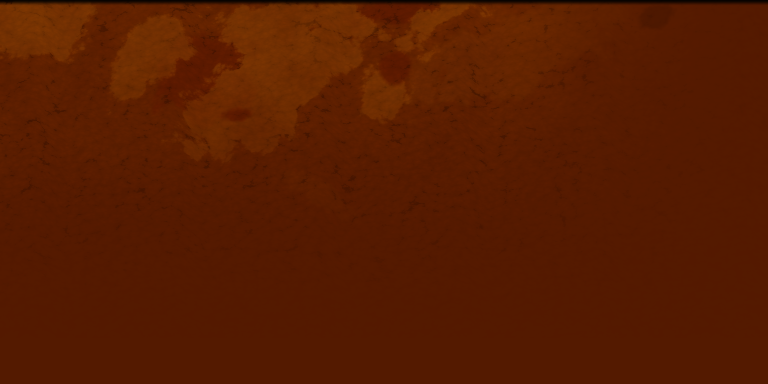
A WebGL 2 fragment shader for this background:

```glsl
#version 300 es
precision highp float;

uniform vec2 u_resolution;
out vec4 fragColor;

const vec3 BASE = vec3(0.33, 0.10, 0.0);
const vec3 WARM = vec3(0.40, 0.142, 0.0);
const vec3 OCHRE = vec3(0.48, 0.215, 0.01);
const vec3 RUST = vec3(0.35, 0.09, 0.0);
const vec3 SHADOW = vec3(0.20, 0.055, 0.0);

// Peeled plaster: centre and radii, with a tilt for each
const int PATCHES = 8;
const vec4 patchShape[PATCHES] = vec4[](
    vec4(0.09, 0.94, 0.13, 0.09), vec4(0.39, 0.85, 0.13, 0.065),
    vec4(0.70, 0.78, 0.26, 0.10), vec4(0.70, 0.69, 0.08, 0.08),
    vec4(0.74, 0.94, 0.17, 0.06), vec4(0.97, 0.925, 0.10, 0.025),
    vec4(1.12, 0.94, 0.09, 0.025), vec4(1.01, 0.76, 0.05, 0.07));
const float patchTilt[PATCHES] = float[](0.1, 0.75, 0.6, 0.4, 0.1, -0.4, 0.5, 0.2);

vec2 hash2(vec2 cell) {
    vec3 h = fract(cell.xyx * vec3(0.1031, 0.1030, 0.0973));
    h += dot(h, h.yzx + 33.33);
    return fract((h.xx + h.yz) * h.zy);
}

// Nearest distance and gap to the second nearest cell point
vec2 cellular(vec2 p) {
    vec2 cell = floor(p), f = fract(p);
    float first = 8.0, second = 8.0;
    for (int j = -1; j <= 1; j++) {
        for (int i = -1; i <= 1; i++) {
            vec2 offset = vec2(i, j);
            float d = length(offset + hash2(cell + offset) - f);
            second = min(second, max(first, d));
            first = min(first, d);
        }
    }
    return vec2(first, second - first);
}

// Octaves of cellular noise, centred near zero
float roughness(vec2 p, int octaves) {
    float sum = 0.0, amplitude = 0.6;
    for (int i = 0; i < octaves; i++) {
        sum += amplitude * (cellular(p).x - 0.45);
        p = mat2(1.6, 1.2, -1.2, 1.6) * p + 7.3;
        amplitude *= 0.6;
    }
    return sum;
}

vec2 sineWarp(vec2 p, float amount) {
    for (int i = 1; i <= 3; i++) {
        float k = float(i);
        p += amount / k * sin(p.yx * 17.0 * k + vec2(1.3, 4.1) * k);
    }
    return p;
}

float ellipse(vec2 p, vec4 shape, float tilt) {
    float c = cos(tilt), s = sin(tilt);
    vec2 q = mat2(c, -s, s, c) * (p - shape.xy);
    return (length(q / shape.zw) - 1.0) * min(shape.z, shape.w);
}

float cover(float d, float blur) {
    return 1.0 - smoothstep(-blur, blur, d);
}

void main() {
    vec2 p = gl_FragCoord.xy / u_resolution.y;
    float pixel = 1.0 / u_resolution.y;
    vec2 w = sineWarp(p, 0.009);

    // Shared relief, coarse to fine
    float ragged = roughness(w * 11.0, 4);
    float grain = roughness(w * vec2(38.0, 58.0) + 3.0, 3);
    float mottle = roughness(w * 5.0 + 19.0, 3);

    // Light falls away downward and to the right
    float right = 1.0 - smoothstep(1.15, 1.95, p.x);
    float high = smoothstep(0.35, 1.0, p.y);
    float glow = high * right;
    float texture01 = smoothstep(0.12, 0.65, p.y) * mix(0.15, 1.0, right);
    vec3 color = mix(BASE, WARM, clamp(glow * (0.75 + 1.0 * mottle), 0.0, 1.0));

    // Union of ragged patches, with holes cut out
    float plaster = 1.0;
    for (int i = 0; i < PATCHES; i++) {
        plaster = min(plaster, ellipse(w, patchShape[i], patchTilt[i]));
    }
    plaster += 0.075 * ragged + 0.012 * grain;
    float hole = min(ellipse(w, vec4(1.03, 0.825, 0.04, 0.045), 0.5),
                     ellipse(w, vec4(0.63, 0.705, 0.035, 0.014), 0.1));
    plaster = max(plaster, -hole - 0.02 * ragged);

    // Exposed rust around the patches
    float rust = cover(ellipse(w, vec4(0.54, 0.81, 0.13, 0.12), 0.6) + 0.1 * ragged, 0.02);
    rust = max(rust, cover(ellipse(w, vec4(1.02, 0.97, 0.12, 0.035), 0.0) + 0.04 * ragged, 0.01));
    rust = max(rust, cover(hole + 0.02 * ragged, 0.006));
    color = mix(color, RUST, 0.75 * rust);

    // Faint layers to the right and below
    float veil = cover(ellipse(w, vec4(1.34, 0.86, 0.27, 0.10), 0.35) + 0.12 * ragged, 0.02);
    float low = cover(ellipse(w, vec4(0.84, 0.49, 0.10, 0.03), -0.4) + 0.05 * ragged, 0.008);
    color = mix(color, OCHRE, 0.22 * veil * right + 0.09 * low);

    float lit = smoothstep(0.50, 0.92, p.y);
    float mask = cover(plaster, 0.004 + pixel);
    color = mix(color, OCHRE, mask * mix(0.35, 0.85, lit) * (0.8 + 0.6 * mottle));
    float rim = exp(-abs(plaster - 0.003) * 180.0);
    color += vec3(0.035, 0.025, 0.0) * rim * lit;

    // Dark stain and scattered pits
    float stain = cover(ellipse(w, vec4(1.69, 0.965, 0.045, 0.03), 0.0) + 0.03 * ragged, 0.008);
    color = mix(color, SHADOW, 0.28 * stain);
    float pits = smoothstep(0.16, 0.40, grain + 0.5 * ragged) * texture01;
    color = mix(color, SHADOW, 0.38 * pits * (1.0 - 0.6 * mask));

    // Fine grain and slanted brushed streaks
    float streak = sin(dot(w, vec2(-70.0, 150.0)) + 9.0 * ragged);
    color *= 1.0 - texture01 * (0.17 * grain + 0.012 * streak);

    // Black band along the top edge
    color *= mix(0.08, 1.0, smoothstep(0.0, 0.016, 1.0 - p.y));
    fragColor = vec4(clamp(color, 0.0, 1.0), 1.0);
}
```
